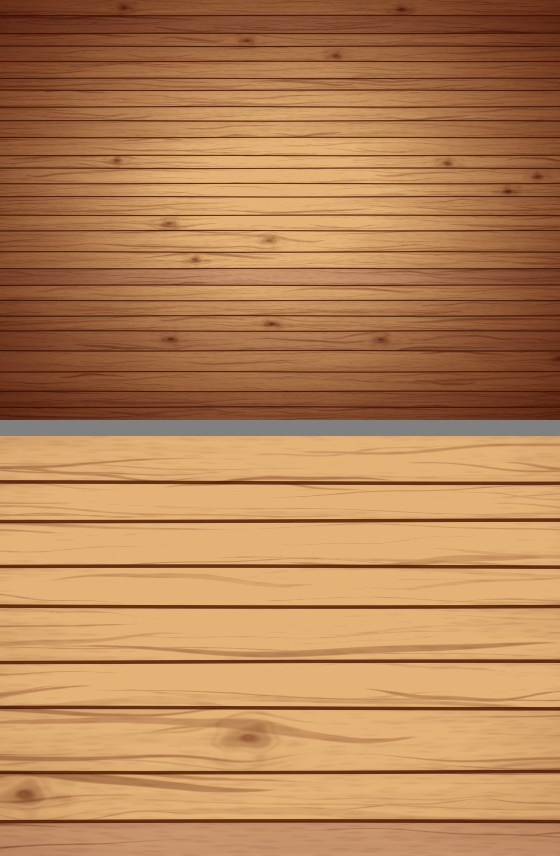
Top, the full canvas; bottom, a detail of the centre.
Reproduce this texture procedurally as a Shadertoy shader.

```glsl
float hash(vec2 p) {
    return fract(sin(dot(p, vec2(12.99, 78.23))) * 43758.5);
}

// Height of the gap above plank i, counted from the top
float gapHeight(float i, float x) {
    float t = i / 26.0;
    float drift = 0.3 * t * cos(22.44 * t - 14.59) - 0.32 * (1.0 - cos(6.283 * t));
    drift += 0.22 * (hash(vec2(i, 3.0)) - 0.5);
    return 1.0 - (i + drift) / 26.0 + 0.0006 * sin(x * 7.0 + i * 2.4);
}

// Distance to the nearest scattered cell centre
float cellular(vec2 p) {
    vec2 cell = floor(p);
    float nearest = 2.0;
    for (int j = -1; j <= 1; j++)
        for (int i = -1; i <= 1; i++) {
            vec2 id = cell + vec2(i, j);
            vec2 centre = id + vec2(hash(id), hash(id + 41.3));
            nearest = min(nearest, length(p - centre));
        }
    return nearest;
}

// Long tapered grain marks, several layers per plank
float grainStrokes(vec2 p, float plank, float height, float aa) {
    float ink = 0.0;
    for (float k = 0.0; k < 6.0; k++) {
        float along = p.x / (0.2 + 0.07 * k) + 7.0 * hash(vec2(plank, k));
        float u = fract(along);
        vec2 seed = vec2(plank * 6.0 + k, floor(along));
        float a = hash(seed), b = hash(seed + 31.7);
        if (hash(seed + 9.1) < 0.5 - 0.04 * k) u = 1.0 - u;
        float bend = 0.004 * sin(u * (3.0 + 4.0 * b) + 6.28 * a) + 0.0009 * sin(u * 17.0 + 9.0 * b);
        float taper = 6.75 * u * (1.0 - u) * (1.0 - u);
        float d = abs(p.y - height * a - bend) - (0.0004 + 0.003 * pow(b, 4.0)) * taper;
        float mark = (1.0 - smoothstep(-aa, aa, d)) * smoothstep(0.0, 0.35, taper);
        ink = max(ink, mark * mix(0.25, 1.0, hash(seed + 17.3)));
    }
    return ink;
}

void mainImage(out vec4 fragColor, in vec2 fragCoord) {
    vec2 p = fragCoord / iResolution.y;
    float aa = 1.0 / iResolution.y;

    // Find the plank and the nearest gap
    float plank = 0.0, gap = 1.0;
    for (float i = 1.0; i < 26.0; i++) {
        float y = gapHeight(i, p.x);
        if (p.y < y) plank = i;
        gap = min(gap, abs(p.y - y));
    }
    float base = gapHeight(plank + 1.0, p.x);
    float height = gapHeight(plank, p.x) - base;
    vec2 wood = vec2(p.x, p.y - base);

    // Occasional knot that spreads the grain around it
    float along = p.x / 0.67 + hash(vec2(plank, 5.0));
    vec2 seed = vec2(plank, floor(along) + 60.0);
    float present = step(0.74, hash(seed));
    vec2 toKnot = vec2((fract(along) - mix(0.25, 0.75, hash(seed + 2.6))) * 0.67,
                       wood.y - height * mix(0.35, 0.65, hash(seed + 8.2)));
    float spread = present * exp(-dot(toKnot, toKnot) / 0.0025);
    wood.y -= 0.55 * spread * toKnot.y;
    float wobble = 1.0 + 0.15 * sin(toKnot.x * 210.0 + plank) + 0.12 * sin(toKnot.y * 400.0);
    float ring = length(toKnot / vec2(0.021, 0.0105)) * wobble;
    float core = present * (1.0 - smoothstep(0.25, 0.75, ring));
    float halo = present * exp(-ring * ring * 0.7) * (0.75 + 0.25 * sin(ring * 11.0));

    // Fine grain: layered sines and stretched flecks
    float flow = wood.y + 0.003 * sin(p.x * 5.0 + plank * 1.7) + 0.0012 * sin(p.x * 16.0 + plank);
    float fine = sin(flow * 620.0 + 2.0 * sin(p.x * 9.0 + plank))
               + 0.6 * sin(flow * 1370.0 + 3.0 * sin(p.x * 6.0));
    float fleck = 1.0 - smoothstep(0.1, 0.4, cellular(vec2(p.x * 32.0, flow * 250.0 + plank * 13.0)));
    float blotch = cellular(vec2(p.x * 5.0, flow * 60.0 + plank * 7.0)) - 0.5;

    // Tone: bright middle, dark corners, different planks
    vec2 q = 2.0 * fragCoord / iResolution.xy - 1.0;
    float tone = 1.14 * exp(-0.93 * dot(q, q));
    float light = 0.35 + 0.65 * min(tone, 1.0);
    float shade = hash(vec2(plank, 11.0));
    tone += light * (0.17 * (shade - 0.5) + 0.013 * fine - 0.055 * fleck + 0.09 * blotch);
    tone -= light * (0.33 * grainStrokes(wood, plank, height, aa) + 0.32 * halo + 0.25 * core);
    tone -= light * 0.13 * exp(-gap / 0.0025);
    tone = clamp(tone, 0.04, 1.08);

    vec3 darkWood = vec3(0.27, 0.09, 0.04), paleWood = vec3(0.85, 0.65, 0.43);
    vec3 color = mix(darkWood, paleWood, pow(vec3(tone), vec3(0.92, 1.08, 1.18)));
    color *= mix(vec3(1.0), vec3(0.94, 0.92, 1.03), smoothstep(0.35, 0.0, shade));

    // Dark gaps between planks
    float line = 1.0 - smoothstep(0.0014 - 0.6 * aa, 0.0014 + 0.6 * aa, gap);
    color = mix(color, mix(vec3(0.19, 0.06, 0.025), vec3(0.37, 0.16, 0.06), tone), 0.95 * line);
    fragColor = vec4(color, 1.0);
}
```
